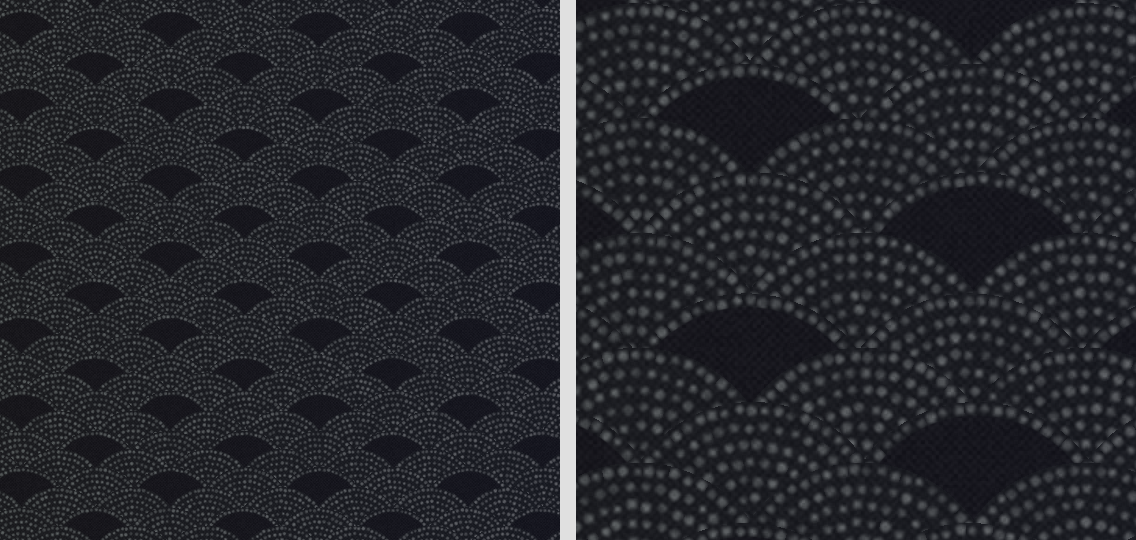
Left, the full canvas; right, a detail of the centre.
Give the GLSL for this pattern, as a Shadertoy shader.

```glsl
const float TAU = 6.2831853;
const float ROW_STEP = 0.257;   // in scale widths
const float RADIUS = 0.615;
const float RING_GAP = 0.079;

float hash(vec2 p) {
    vec3 q = fract(vec3(p.xyx) * 0.1031);
    q += dot(q, q.yzx + 33.33);
    return fract((q.x + q.y) * q.z);
}

// Concentric rings of hand-stamped dots, local to one fan centre
float dottedFan(vec2 local, float seed, float pixel) {
    float dist = length(local);
    float ring = floor((RADIUS - dist) / RING_GAP);
    float ringRadius = RADIUS - (ring + 0.45) * RING_GAP;
    float count = max(floor(TAU * ringRadius / (ring < 0.5 ? 0.059 : 0.067)), 3.0);
    float turn = atan(local.x, local.y) / TAU * count + hash(vec2(ring, seed));
    vec2 id = vec2(floor(turn) + 40.0 * ring, seed);

    vec2 offset = vec2((fract(turn) - 0.5) * TAU * ringRadius / count, dist - ringRadius);
    offset += 0.017 * (vec2(hash(id + 3.1), hash(id + 8.7)) - 0.5);
    float size = 0.0185 + 0.008 * (hash(id + 5.3) - 0.5);
    float soft = max(pixel, 0.015);
    float dotMask = 1.0 - smoothstep(size - soft, size + soft, length(offset));
    return dotMask * mix(0.6, 1.05, hash(id + 1.9));
}

void mainImage(out vec4 fragColor, in vec2 fragCoord) {
    vec2 uv = fragCoord / iResolution.xy;
    float pixel = 7.52 / iResolution.x;
    vec2 p = fragCoord * pixel - vec2(4.30, 3.448);

    // Lower rows overlap the ones above: take the first fan that covers the point
    float firstRow = ceil((p.y - RADIUS) / ROW_STEP);
    float dots = 0.0;
    float printed = 0.0;
    for (int k = 0; k < 5; k++) {
        float row = firstRow + float(k);
        float odd = mod(row, 2.0);
        // Every fourth row sits slightly lower and to the left, its neighbours half as much
        float drift = 1.0 - 0.5 * abs(2.0 - mod(row, 4.0));
        vec2 q = p + vec2(0.030, 0.028) * drift;
        float column = floor(q.x - 0.5 * odd + 0.5);
        vec2 local = q - vec2(column + 0.5 * odd, row * ROW_STEP);
        float dist = length(local);
        if (dist < RADIUS) {
            // Every other fan of the even rows keeps only its rim, in a checker
            bool blank = odd < 0.5 && mod(column + row * 0.5, 2.0) < 0.5;
            float rim = smoothstep(-pixel, pixel, dist - RADIUS + 0.062);
            printed = blank ? rim : 1.0;
            dots = printed * dottedFan(local, row * 17.0 + column + 200.0, pixel);
            break;
        }
    }

    // Cloth: dark ground, fine weave and uneven fibres
    float weave = sin(p.x * 150.0) * sin(p.y * 150.0);
    float fibre = hash(floor(p * 60.0) + 900.0) - 0.5;
    vec3 ground = mix(vec3(0.092, 0.088, 0.106), vec3(0.084, 0.086, 0.122), uv.x);
    ground += 0.014 * weave + 0.024 * fibre;
    ground += printed * vec3(0.015, 0.021, 0.015);

    // Faded grey ink
    vec3 ink = mix(vec3(0.34, 0.36, 0.36), vec3(0.35, 0.355, 0.38), uv.x);
    ink += 0.02 * weave + 0.05 * fibre;
    fragColor = vec4(mix(ground, ink, clamp(dots, 0.0, 1.0)), 1.0);
}
```
